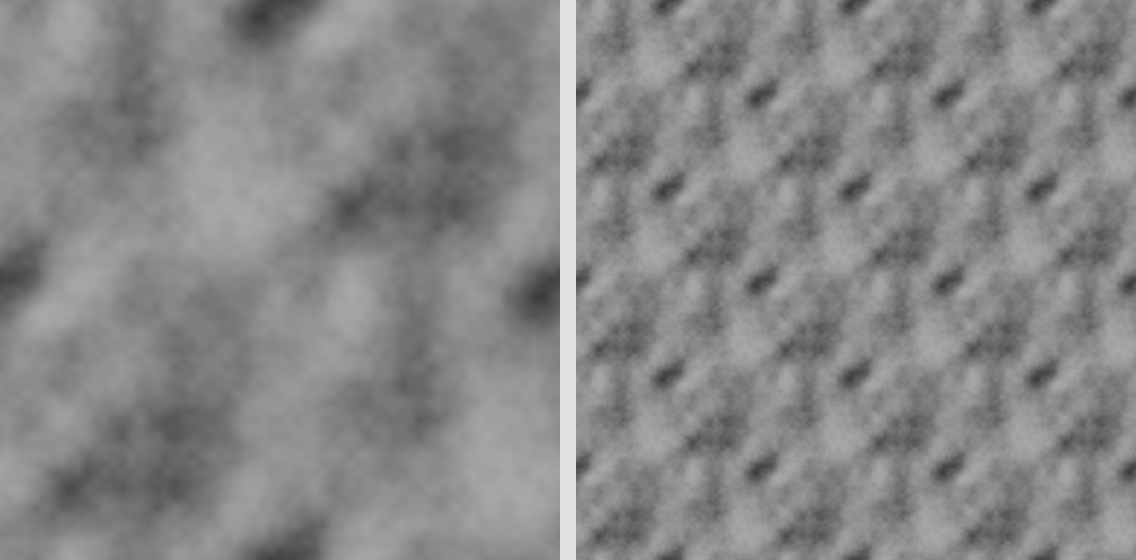
Left: one tile. Right: repeated 3 by 3.
Reproduce this texture procedurally as a Shadertoy shader.

```glsl
float hash(vec2 p) {
    vec3 q = fract(p.xyx * 0.1031);
    q += dot(q, q.yzx + 33.33);
    return fract((q.x + q.y) * q.z);
}

// Lattice value; each horizontal wrap also slides the lattice vertically
float latticeValue(vec2 cell, vec2 period, float slide, float seed) {
    cell -= floor(cell.x / period.x) * vec2(period.x, slide);
    cell.y = mod(cell.y, period.y);
    return hash(cell + seed) - 0.5;
}

// Periodic value noise centred on zero
float noise(vec2 p, vec2 period, float slide, float seed) {
    vec2 cell = floor(p);
    vec2 f = fract(p);
    f = f * f * (3.0 - 2.0 * f);
    float a = latticeValue(cell, period, slide, seed);
    float b = latticeValue(cell + vec2(1, 0), period, slide, seed);
    float c = latticeValue(cell + vec2(0, 1), period, slide, seed);
    float d = latticeValue(cell + vec2(1, 1), period, slide, seed);
    return mix(mix(a, b, f.x), mix(c, d, f.x), f.y);
}

void mainImage(out vec4 fragColor, in vec2 fragCoord) {
    vec2 uv = fragCoord / iResolution.xy;

    // Long and short streaks rising to the right
    vec2 longStreak = vec2(2, 6);
    vec2 shortStreak = vec2(4, 8);
    vec2 diagonal = vec2(uv.x + uv.y, uv.y - uv.x);
    float cloud = 0.24 * noise(diagonal * longStreak, longStreak, 0.0, 17.0);
    cloud += 0.14 * noise(diagonal * shortStreak, shortStreak, 0.0, 71.0);

    // Finer billows, repeating at a half-canvas diagonal offset
    float cells = 8.0;
    float amplitude = 0.14;
    for (int octave = 0; octave < 4; octave++) {
        float halfCells = 0.5 * cells;
        cloud += amplitude * noise(uv * cells, vec2(halfCells, cells), halfCells, 41.0 + 3.0 * cells);
        cells *= 2.0;
        amplitude *= 0.64;
    }

    // Deepen the shadows and compress the highlights
    float grey = 0.525 + cloud - 1.3 * cloud * cloud;
    fragColor = vec4(vec3(grey), 1.0);
}
```
